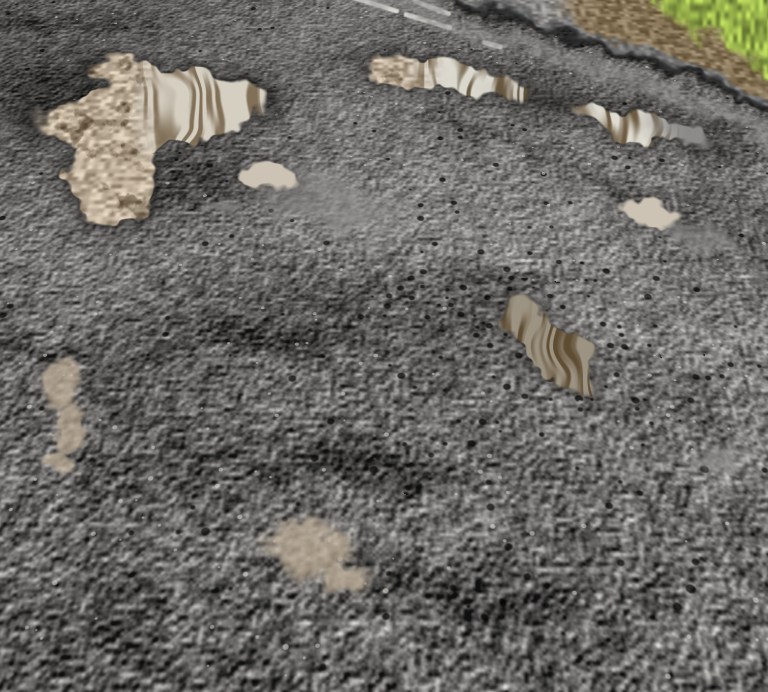
Give the GLSL for this texture, as a Shadertoy shader.

```glsl
// Worn wet asphalt with potholes, muddy puddles, a kerb and a grassy verge.
const vec3 SILT = vec3(0.73, 0.67, 0.59), SKY = vec3(0.87, 0.86, 0.82);
const vec3 BROWN = vec3(0.43, 0.36, 0.26), DAMP = vec3(0.55, 0.545, 0.54);
const vec3 SOIL = vec3(0.52, 0.45, 0.34), GRASS = vec3(0.59, 0.69, 0.29);
const vec3 PAINT = vec3(0.84, 0.84, 0.82), ASPHALT = vec3(0.39, 0.386, 0.38);
const float GRAIN_SCALE = 250.0, GRAIN_CONTRAST = 0.36, HORIZON = 2.2;
const float HOLLOW_SHADE = 0.4, SILT_COVER = 0.8;
// Ellipses: centre, radii
const vec4 HOLLOWS[9] = vec4[](
    vec4(0.06, 0.875, 0.11, 0.035), vec4(0.28, 0.74, 0.08, 0.045), vec4(0.35, 0.88, 0.06, 0.025),
    vec4(0.06, 0.97, 0.18, 0.016), vec4(0.05, 0.49, 0.12, 0.014), vec4(0.51, 0.325, 0.14, 0.026),
    vec4(0.70, 0.14, 0.15, 0.03), vec4(0.74, 0.595, 0.07, 0.013), vec4(0.40, 0.51, 0.14, 0.02));
const vec4 SILT_SPOTS[5] = vec4[](
    vec4(0.088, 0.445, 0.026, 0.035), vec4(0.103, 0.385, 0.016, 0.045), vec4(0.09, 0.327, 0.026, 0.018),
    vec4(0.45, 0.203, 0.062, 0.036), vec4(0.50, 0.163, 0.035, 0.022));

float hash(vec2 p) {
    vec3 h = fract(p.xyx * 0.1031);
    h += dot(h, h.yzx + 33.33);
    return fract((h.x + h.y) * h.z);
}

float noise(vec2 p) {
    vec2 i = floor(p), f = fract(p), e = vec2(1, 0);
    f = f * f * (3.0 - 2.0 * f);
    return mix(mix(hash(i), hash(i + e), f.x), mix(hash(i + e.yx), hash(i + e.xx), f.x), f.y);
}

float fbm(vec2 p) {
    float sum = 0.0;
    for (float amp = 0.5; amp > 0.05; amp *= 0.5) {
        sum += amp * noise(p);
        p = mat2(1.6, 1.2, -1.2, 1.6) * p + 7.3;
    }
    return sum;
}

// Normalised radius inside a turned ellipse
float radial(vec2 p, vec4 e, float a) {
    p -= e.xy;
    return length(vec2(cos(a) * p.x + sin(a) * p.y, cos(a) * p.y - sin(a) * p.x) / e.zw);
}

float ellipse(vec2 p, float x, float y, float rx, float ry, float a) {
    return (radial(p, vec4(x, y, rx, ry), a) - 1.0) * min(rx, ry);
}

float glow(vec2 p, vec4 e, float a) { return exp(-pow(radial(p, e, a), 2.0)); }

float segment(vec2 p, vec2 a, vec2 b) {
    vec2 d = b - a;
    return length(p - a - d * clamp(dot(p - a, d) / dot(d, d), 0.0, 1.0));
}

float fill(float d, float soft) { return 1.0 - smoothstep(-soft, soft, d); }

// Scattered round stones, one at most per cell
float stones(vec2 q, float density) {
    vec2 id = floor(q), c = 0.3 + 0.4 * vec2(hash(id + 3.1), hash(id + 8.7));
    return step(hash(id), density) * fill(length(fract(q) - c) - 0.1 - 0.2 * hash(id + 5.3), 0.1);
}

// Water with a shaded rim
void pool(inout vec3 col, float d, vec3 tint, float rim) {
    col = mix(col * (1.0 - rim * exp(-max(d, 0.0) / 0.009)), tint, fill(d, 0.003));
}

// Broad sheen, hollows and a broken ledge
float roadTone(vec2 p) {
    float t = ASPHALT.x + 0.24 * (fbm(p * vec2(6, 9)) - 0.47);
    t += 0.10 * glow(p, vec4(0.65, 0.71, 0.32, 0.13), -0.35) + 0.10 * glow(p, vec4(1.04, 0.48, 0.22, 0.24), 0.0);
    t += 0.07 * glow(p, vec4(0.12, 0.60, 0.25, 0.06), 0.1) - 0.06 * glow(p, vec4(0.1, 0.08, 0.45, 0.22), 0.0);
    for (int i = 0; i < 9; i++) t *= 1.0 - HOLLOW_SHADE * glow(p, HOLLOWS[i], -0.1);
    vec2 bend = vec2(0.9, 0.725);
    float ledge = min(segment(p, vec2(0.62, 0.84), bend), segment(p, bend, vec2(1.12, 0.62)));
    return t - 0.15 * exp(-ledge / 0.009);
}

void mainImage(out vec4 fragColor, in vec2 fragCoord) {
    vec2 p = fragCoord / iResolution.y;
    vec2 w = p + 0.026 * (vec2(noise(p * 28.0), noise(p * 28.0 + 50.0)) - 0.5)
               + 0.012 * (vec2(noise(p * 90.0), noise(p * 90.0 + 50.0)) - 0.5);
    // Asphalt grain, foreshortened towards the top
    vec2 q = GRAIN_SCALE / (HORIZON - p.y) * vec2(p.x - 0.55, HORIZON);
    float grain = noise(q) - noise(q + vec2(0.5, -0.7)) + 0.7 * noise(q * 0.45) + 0.5 * noise(q * 1.7) - 0.6;
    grain *= GRAIN_CONTRAST * mix(1.1, 0.55, p.y);
    vec3 col = ASPHALT / ASPHALT.x * max(roadTone(w) + grain, 0.06);
    col *= 1.0 - 0.7 * stones(q * 0.36, 0.03 + 0.2 * glow(p, vec4(0.78, 0.48, 0.25, 0.16), -0.3));
    col = mix(col, SKY, 0.55 * stones(q * 0.6 + 19.0, 0.018));

    // Damp films and dried silt
    float speck = 0.22 * (noise(q * 0.7) - 0.5);
    float film = fill(ellipse(w, 0.475, 0.705, 0.095, 0.038, -0.25), 0.018);
    film = max(film, fill(ellipse(w, 1.01, 0.658, 0.06, 0.02, -0.4), 0.006));
    film = max(film, fill(ellipse(w, 0.325, 0.701, 0.026, 0.008, -0.1), 0.004));
    film = max(film, fill(ellipse(w, 1.045, 0.34, 0.032, 0.02, -0.3), 0.014));
    col = mix(col, DAMP + speck * 0.5, film * 0.7);
    float silt = 0.0;
    for (int i = 0; i < 5; i++) silt = max(silt, 1.0 - smoothstep(0.7, 1.3, radial(w, SILT_SPOTS[i], -0.1)));
    col = mix(col, SILT + speck * 0.7, SILT_COVER * silt);

    // Reflected branches and gravel bed
    float streak = noise(vec2(p.x * 130.0 + 5.0 * noise(p * 22.0), p.y * 14.0));
    vec3 mirror = mix(BROWN, SKY, smoothstep(0.2, 0.6, streak));
    vec3 gravel = SILT + 1.7 * speck - 0.22 * smoothstep(0.55, 0.7, fbm(p * 45.0));

    // Large pothole, then smaller pools
    float hole = min(ellipse(w, 0.22, 0.843, 0.165, 0.054, 0.1), ellipse(w, 0.18, 0.89, 0.064, 0.028, -0.15));
    hole = min(hole, ellipse(w, 0.158, 0.748, 0.067, 0.074, 0.2));
    hole = max(hole, -ellipse(w, 0.085, 0.876, 0.07, 0.022, 0.1));
    float water = smoothstep(0.18, 0.23, w.x) * smoothstep(0.775, 0.8, w.y);
    pool(col, hole, mix(gravel, mix(SILT, mirror, 0.75), water), 0.5);
    hole = min(ellipse(w, 0.655, 0.888, 0.115, 0.024, -0.2), ellipse(w, 0.587, 0.895, 0.04, 0.024, 0.0));
    pool(col, hole, mix(gravel, mirror, smoothstep(0.57, 0.66, w.x)), 0.45);
    hole = ellipse(w, 0.925, 0.818, 0.105, 0.018, -0.23);
    pool(col, hole, mix(mirror, DAMP, smoothstep(0.92, 0.99, w.x)), 0.4);
    hole = min(ellipse(w, 0.945, 0.697, 0.047, 0.017, -0.3), ellipse(w, 0.383, 0.745, 0.036, 0.018, -0.4));
    pool(col, hole, mix(SILT, SKY, 0.5), 0.2);
    pool(col, ellipse(w, 0.797, 0.497, 0.085, 0.037, -0.78), mix(BROWN, mirror, 0.55) - 0.06, 0.4);

    // Lane paint
    float line = min(segment(p, vec2(0.51, 1.004), vec2(0.573, 0.984)), segment(p, vec2(0.587, 0.979), vec2(0.65, 0.96)));
    line = min(line, segment(p, vec2(0.6, 0.998), vec2(0.648, 0.98)));
    col = mix(col, PAINT, fill(min(line, segment(p, vec2(0.7, 0.939), vec2(0.723, 0.932))) - 0.0035, 0.002));

    // Gutter, kerb and verge
    float kerb = w.y - 1.0 + 0.325 * (w.x - 0.6575) + 0.08 * max(w.x - 0.92, 0.0);
    col = mix(col, DAMP + 0.02 + speck, 0.6 * fill(abs(kerb + 0.035) - 0.014, 0.008));
    vec3 verge = mix(DAMP, SOIL, smoothstep(0.79, 0.85, w.x)) + 1.3 * speck;
    float turf = w.y - 1.0 + 0.55 * (w.x - 0.92) + 0.05 * (fbm(p * 30.0) - 0.5);
    verge = mix(verge, GRASS * (0.65 + 0.7 * noise(p * vec2(160, 90))), smoothstep(-0.012, 0.012, turf));
    verge = mix(vec3(0.45 + speck), verge, smoothstep(0.014, 0.022, kerb));
    col = mix(col, verge, smoothstep(-0.002, 0.003, kerb)) * (1.0 - 0.6 * fill(abs(kerb) - 0.007, 0.005));
    fragColor = vec4(clamp(col, 0.0, 1.0), 1.0);
}
```
